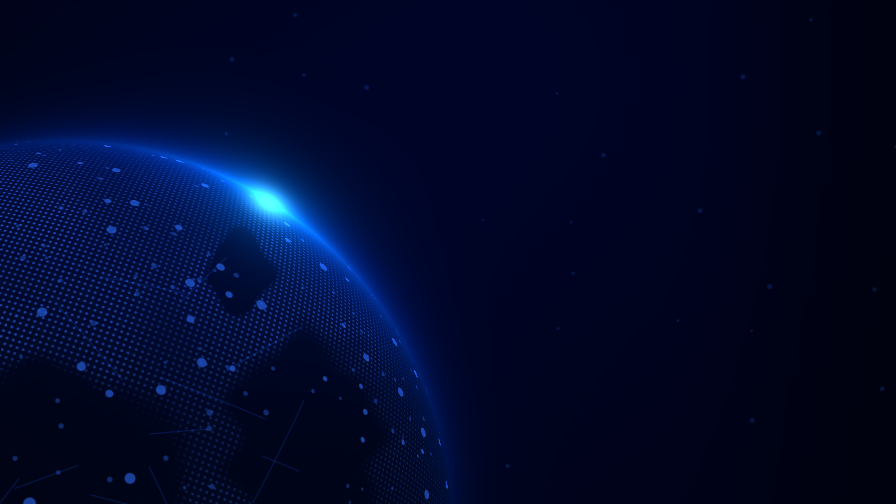
Reproduce this background procedurally as a Shadertoy shader.

```glsl
// A dotted night globe with linked nodes and a blue sunrise on its rim.
#define GLOBE_CENTER vec2(0.116, -0.0625)
#define GLOBE_RADIUS 0.785
#define FLARE_POS vec2(0.532, 0.598)
#define DOT_SPACING 0.0175
#define NODE_SPACING 0.105
#define STAR_SPACING 0.13
#define LINK_COUNT 12
#define DOT_COLOR vec3(0.11, 0.24, 0.50)
#define NODE_COLOR vec3(0.13, 0.32, 0.74)
#define HALO_COLOR vec3(0.005, 0.20, 0.70)

float hash(vec2 p) {
    vec3 q = fract(vec3(p.xyx) * 0.1031);
    q += dot(q, q.yzx + 33.33);
    return fract((q.x + q.y) * q.z);
}

vec2 hash2(vec2 p) {
    return vec2(hash(p), hash(p + 37.7));
}

float noise(vec2 p) {
    vec2 i = floor(p), f = fract(p);
    f = f * f * (3.0 - 2.0 * f);
    return mix(mix(hash(i), hash(i + vec2(1, 0)), f.x),
               mix(hash(i + vec2(0, 1)), hash(i + vec2(1, 1)), f.x), f.y);
}

float disc(vec2 p, float radius, float blur) {
    return 1.0 - smoothstep(radius - blur, radius + blur, length(p));
}

float segmentDistance(vec2 p, vec2 a, vec2 b) {
    vec2 pa = p - a, ba = b - a;
    return length(pa - ba * clamp(dot(pa, ba) / dot(ba, ba), 0.0, 1.0));
}

// One randomly placed disc in some of the cells of a grid
float scatter(vec2 p, float spacing, float chance, float radius, float blur) {
    vec2 cell = floor(p / spacing);
    vec2 local = p - (cell + 0.2 + 0.6 * hash2(cell + 11.0)) * spacing;
    float size = radius * mix(0.45, 1.0, hash(cell + 71.0));
    return step(hash(cell + 5.0), chance) * disc(local, size, blur);
}

// Land is whatever lies outside three ragged oceans
float landMask(vec2 p) {
    vec2 w = p + 0.08 * (vec2(noise(p * 15.0), noise(p * 15.0 + 40.0)) - 0.5);
    float west = length((w - vec2(0.10, 0.08)) / vec2(0.27, 0.20));
    float east = length((w - vec2(0.61, 0.13)) / vec2(0.15, 0.20));
    float north = length((w - vec2(0.475, 0.46)) / vec2(0.08, 0.06));
    return smoothstep(0.85, 1.15, min(west, min(east, north)));
}

vec3 spaceColor(vec2 p, float pixel) {
    vec2 fromCenter = p - vec2(0.95, 0.85);
    vec3 col = mix(vec3(0.0, 0.011, 0.085), vec3(0.0, 0.016, 0.15),
                   exp(-2.0 * dot(fromCenter, fromCenter)));
    col *= 1.0 - 0.35 * smoothstep(1.3, 1.8, p.x);
    float stars = scatter(p, STAR_SPACING, 0.25, 0.005, pixel);
    return col + stars * vec3(0.02, 0.07, 0.16);
}

vec3 globeColor(vec2 p, float pixel) {
    // Unroll the sphere so that the surface pattern narrows at the rim
    vec2 q = (p - GLOBE_CENTER) / GLOBE_RADIUS;
    float r = min(length(q), 0.9999);
    float facing = sqrt(1.0 - r * r);
    vec2 s = q * asin(r) / max(r, 0.001);
    float blur = pixel / GLOBE_RADIUS;

    vec3 col = mix(vec3(0.0, 0.009, 0.06), vec3(0.0, 0.022, 0.13),
                   smoothstep(0.1, 0.75, p.y));

    // Land dots, dimmer toward the night side
    vec2 grid = mat2(0.94, 0.34, -0.34, 0.94) * s;
    vec2 local = (fract(grid / DOT_SPACING) - 0.5) * DOT_SPACING;
    float dots = disc(local, DOT_SPACING * 0.22, blur);
    float land = landMask(p);
    float glimmer = 0.35 + 0.75 * noise(p * 9.0 + 3.0);
    float daylight = mix(0.5, 1.0, smoothstep(0.1, 0.45, p.y));
    col += land * daylight * vec3(0.0, 0.014, 0.045);
    col += DOT_COLOR * dots * land * glimmer * daylight * smoothstep(0.05, 0.5, facing);

    // Faint links between nodes
    for (int i = 0; i < LINK_COUNT; i++) {
        vec2 id = vec2(float(i), 3.0);
        vec2 a = vec2(-0.15, 0.08) + hash2(id) * vec2(0.9, 0.65);
        vec2 b = a + (hash2(id + 19.0) - 0.5) * 0.6;
        float line = 1.0 - smoothstep(0.0, 1.4 * blur, segmentDistance(s, a, b));
        col += line * vec3(0.02, 0.06, 0.16);
    }

    // Large and small nodes
    float nodes = scatter(s, NODE_SPACING, 0.25, 0.017, blur);
    nodes = max(nodes, 0.6 * scatter(s + 4.3, NODE_SPACING * 0.6, 0.18, 0.009, blur));
    return mix(col, NODE_COLOR, nodes * 0.75);
}

void mainImage(out vec4 fragColor, in vec2 fragCoord) {
    vec2 p = fragCoord / iResolution.y;
    float pixel = 1.0 / iResolution.y;
    float d = length(p - GLOBE_CENTER) - GLOBE_RADIUS;
    float inside = 1.0 - smoothstep(-0.006, 0.003, d);
    vec3 col = mix(spaceColor(p, pixel), globeColor(p, pixel), inside);

    // Atmosphere, brightest near the flare
    float away = length(p - FLARE_POS);
    float halo = d > 0.0 ? exp(-d / 0.036) : exp(d / 0.04);
    col += HALO_COLOR * halo * exp(-2.6 * away);
    col += vec3(0.0, 0.025, 0.12) * exp(-max(d, 0.0) / 0.15) * exp(-2.2 * away);
    col += vec3(0.03, 0.36, 0.45) * exp(-abs(d) / 0.012) * exp(-6.0 * away);

    // Flare stretched along the rim
    vec2 normal = normalize(FLARE_POS - GLOBE_CENTER);
    vec2 rel = p - FLARE_POS;
    float e = length(vec2(dot(rel, vec2(normal.y, -normal.x)), 1.6 * dot(rel, normal)));
    col += vec3(0.01, 0.42, 0.42) * exp(-e / 0.07);
    col += vec3(0.35, 0.45, 0.3) * exp(-e * e / 0.002);
    fragColor = vec4(min(col, 1.0), 1.0);
}
```
